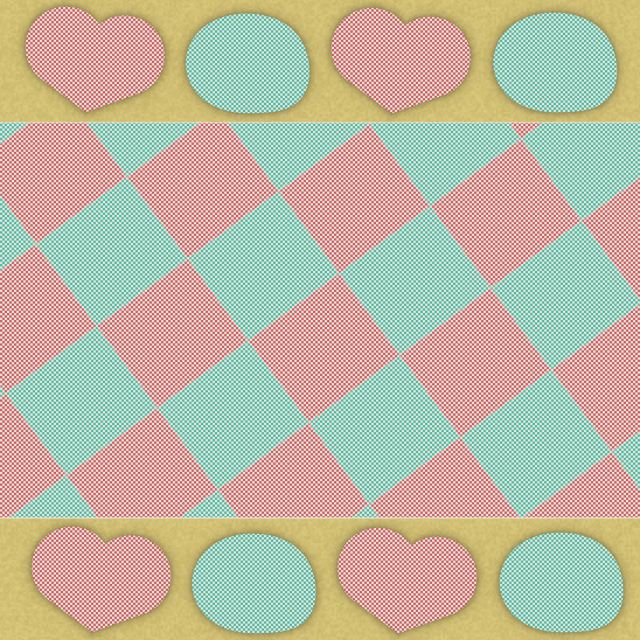
A three.js fragment shader for this pattern:

```glsl
varying vec2 vUv;

const float PI = 3.14159265;
const float SOFT = 0.0013;
const vec3 GOLD = vec3(0.825, 0.755, 0.455);
const vec3 CREAM = vec3(0.91, 0.90, 0.88);
const vec3 RED = vec3(0.80, 0.36, 0.355);
const vec3 TEAL = vec3(0.30, 0.72, 0.62);

float hash(vec2 p) {
  vec3 q = fract(vec3(p.xyx) * 0.1031);
  q += dot(q, q.yzx + 33.33);
  return fract((q.x + q.y) * q.z);
}

float noise(vec2 p) {
  vec2 cell = floor(p);
  vec2 f = fract(p);
  f = f * f * (3.0 - 2.0 * f);
  float low = mix(hash(cell), hash(cell + vec2(1.0, 0.0)), f.x);
  float high = mix(hash(cell + vec2(0.0, 1.0)), hash(cell + 1.0), f.x);
  return mix(low, high, f.y);
}

float inside(float d) {
  return 1.0 - smoothstep(-SOFT, SOFT, d);
}

vec2 rotate(vec2 p, float angle) {
  float c = cos(angle);
  float s = sin(angle);
  return vec2(c * p.x - s * p.y, s * p.x + c * p.y);
}

// Fine woven checks with soft edges
vec3 weave(vec2 p, vec3 dye, float count) {
  vec2 wave = sin(p * count * 2.0 * PI);
  float check = clamp(0.5 + 0.9 * wave.x * wave.y, 0.0, 1.0);
  return mix(CREAM, dye, check);
}

// Mirrored cone from a round lobe to the tip; origin at the cleft
float heartDistance(vec2 p, vec2 lobe, float radius, float tipDepth) {
  p.x = abs(p.x);
  vec2 axis = vec2(0.0, -tipDepth) - lobe;
  float len = length(axis);
  axis /= len;
  vec2 rel = p - lobe;
  vec2 q = vec2(abs(rel.x * axis.y - rel.y * axis.x), dot(rel, axis));
  float b = radius / len;
  float a = sqrt(1.0 - b * b);
  float k = dot(q, vec2(-b, a));
  if (k < 0.0) return length(q) - radius;
  if (k > a * len) return length(q - vec2(0.0, len));
  return dot(q, vec2(a, b)) - radius;
}

// Wide pebble with a bulge at its lower right
float pebbleDistance(vec2 p, float radius) {
  float angle = atan(p.y, p.x);
  float bulge = pow(max(cos(angle + 0.61), 0.0), 8.0);
  return length(p) - radius * (1.0 + 0.1 * cos(2.0 * angle) + 0.13 * bulge);
}

vec3 placePatch(vec3 base, vec3 cloth, float d) {
  float shadow = 0.28 * exp(-max(d, 0.0) / 0.006);
  return mix(base * (1.0 - shadow), cloth, inside(d));
}

// Tilted rectangles, with pale seams between them
vec3 quilt(vec2 p, vec3 redCloth, vec3 tealCloth) {
  vec2 size = vec2(0.1768, 0.1592);
  vec2 q = rotate(p - vec2(0.5299, 0.5729), -0.637) / size;
  vec2 edge = (0.5 - abs(fract(q) - 0.5)) * size;
  vec2 side = sign(mod(floor(q), 2.0) - 0.5);
  vec2 blend = side * smoothstep(-SOFT, SOFT, edge);
  float redness = 0.5 + 0.5 * blend.x * blend.y;
  float seam = 1.0 - smoothstep(0.0, 0.0016, min(edge.x, edge.y));
  return mix(mix(tealCloth, redCloth, redness), CREAM, 0.35 * seam);
}

void main() {
  vec2 p = vUv;
  vec3 redCloth = weave(p, RED, 137.0);
  vec3 tealCloth = weave(p, TEAL, 137.0);

  // Grainy gold borders
  float grain = noise(p * 300.0) + 0.5 * noise(p * 150.0) - 0.75;
  vec3 color = GOLD + 0.055 * grain;

  // Hearts and pebbles alternate along both borders
  vec2 rowShift = p.y < 0.5 ? vec2(0.0098, -0.8125) : vec2(0.0);
  vec2 local = p - rowShift;
  for (int i = 0; i < 2; i++) {
    float column = float(i);
    vec2 heartAt = vec2(0.1549, 0.9622) + column * vec2(0.478, -0.002);
    vec2 pebbleAt = vec2(0.3854, 0.901) + column * vec2(0.4805, 0.0015);
    vec2 h = rotate(local - heartAt, 0.15);
    float heart = heartDistance(h, vec2(0.0462, -0.043), 0.0632, 0.1393);
    float pebble = pebbleDistance(local - pebbleAt, 0.0865);
    color = placePatch(color, redCloth, heart);
    color = placePatch(color, tealCloth, pebble);
  }

  // Central quilt with a pale hem
  float band = abs(p.y - 0.4997) - 0.3089;
  color = mix(color, quilt(p, redCloth, tealCloth), inside(band));
  float hem = 1.0 - smoothstep(0.0006, 0.002, abs(band));
  color = mix(color, CREAM, 0.6 * hem);

  gl_FragColor = vec4(color, 1.0);
}
```
